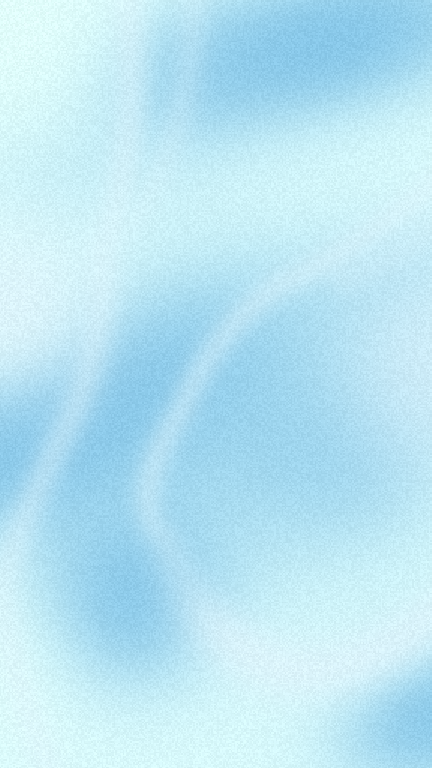
Reproduce this background procedurally as a Shadertoy shader.

```glsl
// Soft pale-blue silk: blurred pools of blue crossed by milky ribbons, with fine grain.

const vec3 PALE  = vec3(0.850, 0.978, 0.985);
const vec3 DEEP  = vec3(0.515, 0.772, 0.908);
const vec3 MILK  = vec3(0.870, 0.955, 0.985);
const vec3 LILAC = vec3(0.825, 0.920, 0.975);
const vec3 MINT  = vec3(0.890, 1.000, 0.985);
const float CANVAS_RATIO = 16.0 / 9.0;
const float GRAIN_CELLS = 288.0;
const float GRAIN_AMOUNT = 0.059;
const float POOL_CONTRAST = 0.8;
const int CURVE_STEPS = 12;

// Tilted Gaussian spot, 1 at its centre
float spot(vec2 p, vec2 centre, vec2 radii, float angle) {
    vec2 d = p - centre;
    float c = cos(angle), s = sin(angle);
    d = vec2(c * d.x + s * d.y, c * d.y - s * d.x) / radii;
    return exp(-dot(d, d));
}

float segmentDistance(vec2 p, vec2 a, vec2 b) {
    vec2 ab = b - a;
    float t = clamp(dot(p - a, ab) / dot(ab, ab), 0.0, 1.0);
    return length(p - a - t * ab);
}

// Distance to a quadratic curve, walked in short segments
float curveDistance(vec2 p, vec2 a, vec2 b, vec2 c) {
    float nearest = 1e3;
    vec2 last = a;
    for (int i = 1; i <= CURVE_STEPS; i++) {
        float t = float(i) / float(CURVE_STEPS);
        vec2 next = mix(mix(a, b, t), mix(b, c, t), t);
        nearest = min(nearest, segmentDistance(p, last, next));
        last = next;
    }
    return nearest;
}

float glow(float d, float width) {
    return exp(-d * d / (width * width));
}

float hash(vec2 p) {
    vec3 q = fract(vec3(p.xyx) * 0.1031);
    q += dot(q, q.yzx + 33.33);
    return fract((q.x + q.y) * q.z);
}

// Overlapping blue pools; the product keeps the result below one
float blueDepth(vec2 p) {
    float clear = 1.0;
    clear *= 1.0 - 0.84 * spot(p, vec2(0.75, 1.68), vec2(0.50, 0.20), 0.25);
    clear *= 1.0 - 0.25 * spot(p, vec2(0.42, 1.60), vec2(0.18, 0.20), 0.00);
    clear *= 1.0 - 0.76 * spot(p, vec2(0.25, 0.84), vec2(0.46, 0.22), 0.55);
    clear *= 1.0 - 0.60 * spot(p, vec2(0.00, 0.74), vec2(0.20, 0.16), 0.30);
    clear *= 1.0 - 0.52 * spot(p, vec2(0.66, 0.78), vec2(0.44, 0.40), 0.00);
    clear *= 1.0 - 0.25 * spot(p, vec2(0.83, 0.69), vec2(0.24, 0.18), 0.00);
    clear *= 1.0 - 0.74 * spot(p, vec2(0.30, 0.40), vec2(0.24, 0.25), 0.00);
    clear *= 1.0 - 0.76 * spot(p, vec2(1.02, 0.12), vec2(0.28, 0.18), 0.40);
    clear *= 1.0 - 0.22 * spot(p, vec2(0.12, 1.36), vec2(0.28, 0.16), 0.00);
    clear *= 1.0 - 0.28 * spot(p, vec2(0.95, 1.16), vec2(0.26, 0.15), 0.40);
    float depth = 1.0 - clear;
    return mix(depth, smoothstep(0.03, 0.95, depth), POOL_CONTRAST);
}

// Long ribbon sweeping in from the right and curling back along the bottom
float sweepRibbon(vec2 p) {
    float d = curveDistance(p, vec2(1.05, 1.39), vec2(0.83, 1.20), vec2(0.65, 1.12));
    d = min(d, curveDistance(p, vec2(0.65, 1.12), vec2(0.50, 1.02), vec2(0.42, 0.83)));
    d = min(d, curveDistance(p, vec2(0.42, 0.83), vec2(0.29, 0.62), vec2(0.38, 0.53)));
    d = min(d, curveDistance(p, vec2(0.38, 0.53), vec2(0.52, 0.22), vec2(0.72, 0.225)));
    d = min(d, curveDistance(p, vec2(0.72, 0.225), vec2(0.87, 0.23), vec2(1.05, 0.40)));
    float low = 1.0 - smoothstep(0.25, 0.60, p.y);
    float fade = 1.0 - 0.45 * spot(p, vec2(0.43, 0.45), vec2(0.15, 0.13), 0.0);
    return fade * mix(0.46, 0.78, low) * glow(d, mix(0.038, 0.075, low));
}

// Ribbon falling down the left side, with a branch near the top
float fallRibbon(vec2 p) {
    float d = curveDistance(p, vec2(0.29, 1.85), vec2(0.33, 1.45), vec2(0.24, 1.20));
    d = min(d, curveDistance(p, vec2(0.24, 1.20), vec2(0.24, 0.97), vec2(0.162, 0.806)));
    d = min(d, curveDistance(p, vec2(0.162, 0.806), vec2(0.05, 0.58), vec2(0.012, 0.45)));
    d = min(d, curveDistance(p, vec2(0.012, 0.45), vec2(-0.02, 0.33), vec2(0.13, -0.05)));
    float branch = curveDistance(p, vec2(0.45, 1.85), vec2(0.46, 1.40), vec2(0.24, 1.20));
    return max(0.46 * glow(d, 0.042), 0.26 * glow(branch, 0.04));
}

void mainImage(out vec4 fragColor, in vec2 fragCoord) {
    // Width spans 0..1, height spans 0..CANVAS_RATIO
    vec2 p = fragCoord / iResolution.xy * vec2(1.0, CANVAS_RATIO);

    // Blue pools and tinted hazes
    vec3 color = mix(PALE, DEEP, blueDepth(p));
    color = mix(color, LILAC, 0.55 * spot(p, vec2(0.99, 0.93), vec2(0.19, 0.24), 0.0));
    color = mix(color, MILK, 0.80 * spot(p, vec2(0.02, 1.07), vec2(0.20, 0.20), 0.0));
    color = mix(color, MINT, 0.80 * spot(p, vec2(0.00, 1.78), vec2(0.26, 0.33), 0.0));
    color = mix(color, MINT, 0.35 * spot(p, vec2(0.02, 0.20), vec2(0.16, 0.22), 0.0));

    // Milky ribbons
    float streak = curveDistance(p, vec2(1.05, 1.28), vec2(0.92, 1.18), vec2(0.80, 1.13));
    color = mix(color, MILK, 0.25 * glow(streak, 0.04));
    color = mix(color, MILK, sweepRibbon(p));
    color = mix(color, MILK, fallRibbon(p));

    // Fine grain
    color += GRAIN_AMOUNT * (hash(floor(p * GRAIN_CELLS)) - 0.5);
    fragColor = vec4(clamp(color, 0.0, 1.0), 1.0);
}
```
